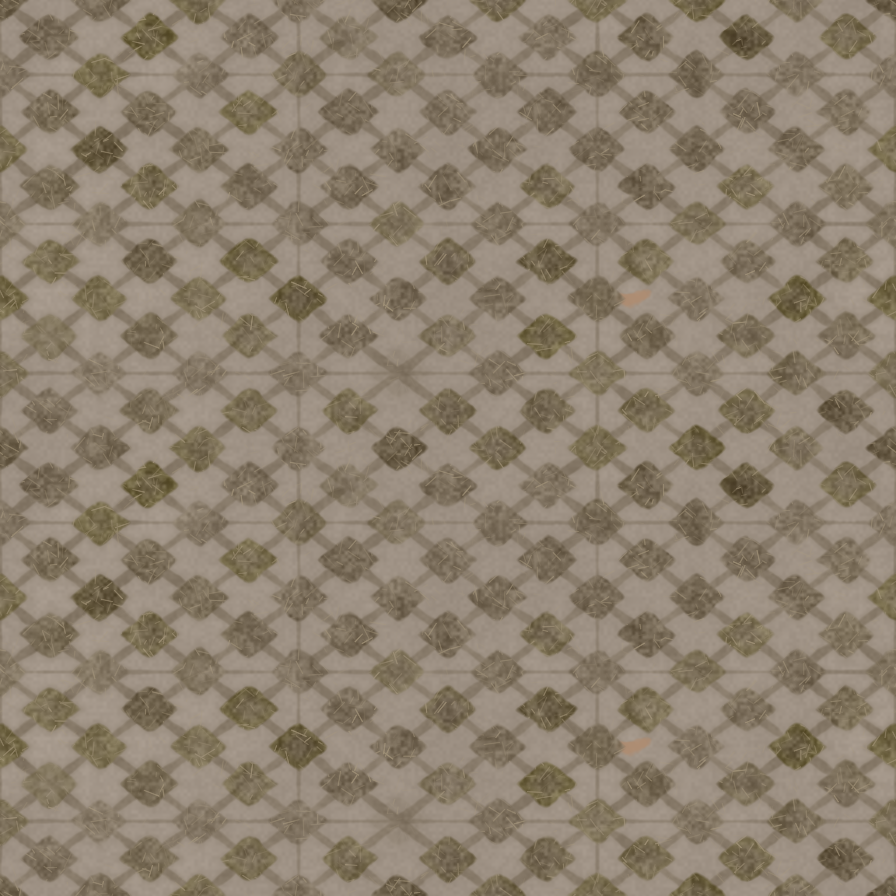
Give the GLSL for this texture, as a WebGL 2 fragment shader.

```glsl
#version 300 es
precision highp float;
// Weathered concrete grass pavers: a staggered lattice of soil-filled diamonds
// joined by diagonal channels, with thin slab joints, moss, straw and dirt.
// Distances are in canvas units; wear repeats once across and twice down.

uniform vec2 u_resolution;
out vec4 outColor;

const vec2 LATTICE = vec2(9.0, 12.0);       // diamonds across and down, plus a staggered copy
const vec2 WEAR_PERIOD = vec2(1.0, 0.5);    // wear repeat, in canvas units
const vec2 DIAMOND = vec2(0.0345, 0.0265);  // half size of the rhombus
const vec2 CORE = vec2(0.0175, 0.0235);     // half size of the rounded shoulders
const float TIP_ROUND = 0.0026;
const float CHANNEL = 0.0045;               // half width of the diagonal channels
const float JOINT = 0.0019;                 // half width of the slab joints
const float RAGGED = 0.0032;                // wander of the soil edges
const float STRAW_CELLS = 80.0;
const float STRAW_WIDTH = 0.0007;
const vec2 CHIP = vec2(0.703, 0.168);       // centre of the worn, rusty patch

const vec3 CONCRETE = vec3(0.635, 0.585, 0.535);
const vec3 DUST = vec3(0.56, 0.51, 0.445);
const vec3 CHANNEL_DIRT = vec3(0.515, 0.463, 0.395);
const vec3 SOIL = vec3(0.465, 0.413, 0.338);
const vec3 DARK_SOIL = vec3(0.385, 0.335, 0.25);
const vec3 MOSS = vec3(0.435, 0.395, 0.235);
const vec3 STRAW = vec3(0.66, 0.60, 0.49);
const vec3 RUST = vec3(0.69, 0.545, 0.43);

// Integer hash of a cell and a seed
vec3 hash3(vec2 cell, float seed) {
  uvec3 v = uvec3(ivec3(vec3(cell, seed))) * 1664525u + 1013904223u;
  v.x += v.y * v.z; v.y += v.z * v.x; v.z += v.x * v.y;
  v ^= v >> 16u;
  v.x += v.y * v.z; v.y += v.z * v.x; v.z += v.x * v.y;
  return vec3(v >> 8u) / 16777215.0;
}

// Value noise with n cells across, wrapping over the wear period
float noise(vec2 uv, float n) {
  vec2 period = n * WEAR_PERIOD, i = floor(uv * n), f = fract(uv * n);
  f = f * f * (3.0 - 2.0 * f);
  float a = hash3(mod(i, period), n).x;
  float b = hash3(mod(i + vec2(1, 0), period), n).x;
  float c = hash3(mod(i + vec2(0, 1), period), n).x;
  float d = hash3(mod(i + 1.0, period), n).x;
  return mix(mix(a, b, f.x), mix(c, d, f.x), f.y);
}

// Four octaves, centred on zero
float fbm(vec2 uv, float n) {
  float sum = 0.0, gain = 0.5;
  for (int k = 0; k < 4; k++, n *= 2.0, gain *= 0.5) sum += gain * (noise(uv, n) - 0.5);
  return sum;
}

// Rhombus with rounded tips, blended with an oval core
float diamondDistance(vec2 p) {
  vec2 soft = sqrt(p * p + TIP_ROUND * TIP_ROUND) / DIAMOND;
  float rhombus = (soft.x + soft.y - 1.0) * DIAMOND.x * DIAMOND.y / length(DIAMOND);
  float oval = (length(p / CORE) - 1.0) * CORE.x;
  float blend = max(0.003 - abs(rhombus - oval), 0.0);
  return min(rhombus, oval) - blend * blend / 0.012;
}

// Short random stalks; returns coverage
float straw(vec2 uv, float pixel) {
  vec2 base = floor(uv * STRAW_CELLS);
  float cover = 0.0;
  for (int k = 0; k < 18; k++) {
    vec2 cell = base + vec2(k % 3, (k / 3) % 3) - 1.0;
    vec2 wrapped = mod(cell, STRAW_CELLS * WEAR_PERIOD);
    vec3 place = hash3(wrapped, float(k / 9) + 1.0);
    vec3 look = hash3(wrapped, float(k / 9) + 5.0);
    vec2 p = uv - (cell + place.xy) / STRAW_CELLS;
    vec2 dir = normalize(look.xy - 0.4987);
    float along = dot(p, dir), reach = mix(0.002, 0.009, place.z);
    float d = length(p - dir * clamp(along, -reach, reach));
    float line = 1.0 - smoothstep(STRAW_WIDTH - 0.5 * pixel, STRAW_WIDTH + 0.5 * pixel, d);
    cover = max(cover, line * look.z * look.z);
  }
  return cover;
}

void main() {
  vec2 uv = gl_FragCoord.xy / u_resolution;
  float pixel = 1.0 / min(u_resolution.x, u_resolution.y);
  float cloud = fbm(uv, 6.0), patches = fbm(uv, 40.0), grain = noise(uv, 256.0) - 0.5;
  float wander = RAGGED * 2.0 * patches;

  // Nearest diamond of the two staggered lattices
  vec2 grid = uv * LATTICE, idA = round(grid), idB = floor(grid) + 0.5;
  float dA = diamondDistance((grid - idA) / LATTICE);
  float dB = diamondDistance((grid - idB) / LATTICE);
  vec2 id = dA < dB ? idA : idB;
  float diamond = min(dA, dB) + wander;
  vec3 wear = hash3(mod(2.0 * id, 2.0 * LATTICE * WEAR_PERIOD), 3.0);

  // Diagonal channels and slab joints
  vec2 diagonals = vec2(grid.x - grid.y, grid.x + grid.y);
  vec2 toLine = abs(diagonals - round(diagonals)) / length(LATTICE);
  float channel = min(toLine.x, toLine.y) - CHANNEL + wander;
  vec2 slab = uv * vec2(3.0, 6.0) - vec2(0.0, 0.5);
  vec2 toJoint = abs(slab - round(slab)) / vec2(3.0, 6.0);
  float joint = min(toJoint.x, toJoint.y) - JOINT + 0.4 * wander;

  // Concrete, dusty near the openings
  vec3 color = CONCRETE + 0.07 * cloud + 0.035 * patches + 0.035 * grain;
  float opening = min(diamond, channel);
  float halo = exp(-max(opening, 0.0) / 0.0035) * (0.55 + 0.9 * cloud);
  color = mix(color, DUST, clamp(halo, 0.0, 0.8));
  vec2 chip = (uv - CHIP - WEAR_PERIOD * round((uv - CHIP) / WEAR_PERIOD)) / vec2(0.018, 0.010);
  color = mix(color, RUST, 0.8 * smoothstep(1.1, 0.7, length(chip) + 1.6 * patches));

  // Dirt in joints and channels
  float edge = 0.0012 + 0.5 * pixel;
  vec3 dirt = CHANNEL_DIRT + 0.09 * patches + 0.04 * grain;
  color = mix(color, dirt, 0.65 * smoothstep(edge, -edge, joint));
  color = mix(color, dirt, (0.85 + 0.4 * cloud) * smoothstep(edge, -edge, channel));

  // Soil, moss and straw in the diamonds
  vec3 soil = mix(SOIL, DARK_SOIL, 0.75 * smoothstep(0.78, 1.0, wear.x));
  float rim = smoothstep(-0.014, -0.001, diamond);
  float moss = smoothstep(0.35, 1.0, wear.y) * (0.35 + 0.5 * rim) + 1.1 * cloud;
  soil = mix(soil, MOSS, clamp(moss, 0.0, 0.75));
  soil += 0.20 * patches + 0.12 * grain + 0.10 * fbm(uv, 128.0);
  float stalks = straw(uv, pixel);
  soil = mix(soil, STRAW, 0.6 * stalks);
  float onJoint = step(toJoint.y, 0.03) * step(abs(fract(id.y * 0.5) - 0.5), 0.1);
  float fill = mix(0.72, 1.0, wear.x) - 0.15 * onJoint - 0.5 * smoothstep(0.95, 0.97, wear.z);
  color = mix(color, soil, fill * smoothstep(edge, -edge, diamond));
  color = mix(color, STRAW, 0.35 * stalks * smoothstep(0.62, 0.75, noise(uv, 50.0)));
  outColor = vec4(clamp(color, 0.0, 1.0), 1.0);
}
```
